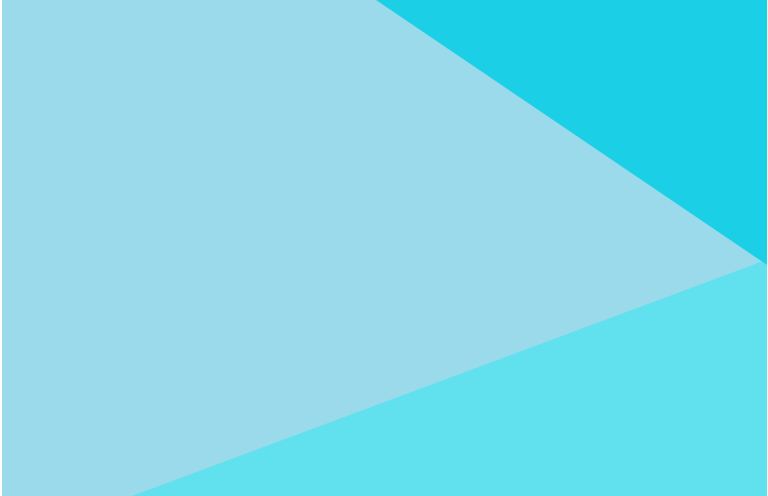
Write a Shadertoy shader that draws this background.

```glsl
#define PALE_BLUE vec3(0.604, 0.855, 0.918)
#define TURQUOISE vec3(0.380, 0.878, 0.933)
#define DEEP_CYAN vec3(0.106, 0.816, 0.902)
#define MARGIN_COLOR vec3(1.0)
#define TOP_POINT vec2(0.4896, 1.0)
#define TIP_POINT vec2(0.9922, 0.4727)
#define FOOT_POINT vec2(0.1719, 0.0)
#define LEFT_MARGIN 0.0026
#define RIGHT_MARGIN 0.0013

// Signed distance to the line from start to end, positive on its left
float lineSide(vec2 point, vec2 start, vec2 end) {
    vec2 direction = normalize(end - start);
    vec2 offset = point - start;
    return direction.x * offset.y - direction.y * offset.x;
}

// Antialiased coverage over one output sample
float coverage(float signedDistance) {
    return clamp(signedDistance * iResolution.y + 0.5, 0.0, 1.0);
}

void mainImage(out vec4 fragColor, in vec2 fragCoord) {
    vec2 canvas = vec2(iResolution.x / iResolution.y, 1.0);
    vec2 point = fragCoord / iResolution.y;
    vec2 tip = TIP_POINT * canvas;

    // Flat wedges: lower slope first, upper corner above it
    float lowerWedge = coverage(lineSide(point, tip, FOOT_POINT * canvas));
    float upperWedge = coverage(lineSide(point, TOP_POINT * canvas, tip));
    vec3 color = mix(PALE_BLUE, TURQUOISE, lowerWedge);
    color = mix(color, DEEP_CYAN, upperWedge);

    // Thin margins at the left and right
    float leftInset = point.x - LEFT_MARGIN * canvas.x;
    float rightInset = (1.0 - RIGHT_MARGIN) * canvas.x - point.x;
    color = mix(MARGIN_COLOR, color, coverage(min(leftInset, rightInset)));

    fragColor = vec4(color, 1.0);
}
```
